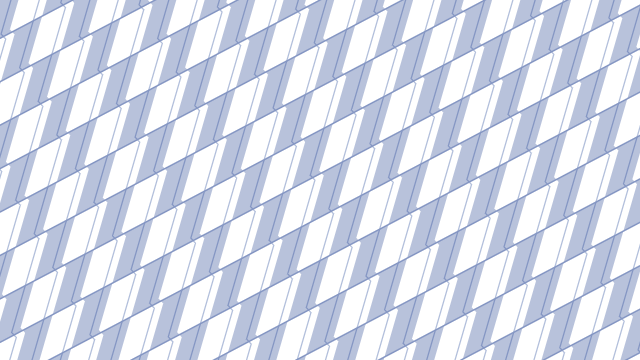
Write a WebGL 1 fragment shader that draws this pattern.

```glsl
precision highp float;
// Slanted blue and white bars, kinked and swapped across parallel diagonal lines.

uniform vec2 u_resolution;

// Lengths are in canvas heights.
const vec2 ORIGIN = vec2(0.727, 0.432);      // centre of one kink
const vec2 ALONG = vec2(0.1659, 0.0874);     // one repeat along a diagonal
const vec2 DOWN = vec2(-0.0413, -0.1424);    // one band down, along the bars
const float DIAGONAL_WIDTH = 0.0042;
const float THIN_WIDTH = 0.0036;

// Fractions of a repeat or of a band.
const float KINK_SHIFT = 0.06;               // sideways half-step of a kink
const float KINK_DEPTH = 0.086;              // part of a band that a kink takes
const float THIN_OFFSET = 0.148;             // from a bar edge to its thin line
const float BAND_SHIFT = 0.5 + KINK_SHIFT;   // sideways step from band to band

const vec3 WHITE = vec3(1.0);
const vec3 BLUE = vec3(0.72, 0.76, 0.86);
const vec3 DARK_BLUE = vec3(0.52, 0.59, 0.765);
const vec3 LIGHT_LINE = vec3(0.70, 0.75, 0.86);

// Signed offset to the nearest repeat of a value.
float wrapped(float x) {
  return fract(x + 0.5) - 0.5;
}

// Antialiased coverage of the side where the distance is positive.
float coverage(float distance, float pixel) {
  return clamp(0.5 + distance / pixel, 0.0, 1.0);
}

float stroke(float distance, float width, float pixel) {
  return coverage(0.5 * width - abs(distance), pixel);
}

void main() {
  float pixel = 1.0 / u_resolution.y;
  vec2 p = gl_FragCoord.xy * pixel - ORIGIN;

  // Skewed coordinates and their gradients on the canvas.
  float area = ALONG.x * DOWN.y - ALONG.y * DOWN.x;
  vec2 gradS = vec2(DOWN.y, -DOWN.x) / area;
  vec2 gradT = vec2(-ALONG.y, ALONG.x) / area;
  float t = dot(p, gradT);
  float band = floor(t);
  float depth = t - band;
  float s = dot(p, gradS) - BAND_SHIFT * band;

  // Left edges kink at the top of a band, right edges at the bottom.
  float kinkSlope = KINK_SHIFT / KINK_DEPTH;
  float leftEdge = min(kinkSlope * depth, KINK_SHIFT);
  float rightEdge = 0.5 + max(0.0, KINK_SHIFT - kinkSlope * (1.0 - depth));
  float leftSlope = depth < KINK_DEPTH ? kinkSlope : 0.0;
  float rightSlope = depth > 1.0 - KINK_DEPTH ? kinkSlope : 0.0;
  float leftScale = 1.0 / length(gradS - leftSlope * gradT);
  float rightScale = 1.0 / length(gradS - rightSlope * gradT);

  // Blue bars on white.
  float fromLeft = wrapped(s - leftEdge) * leftScale;
  float fromRight = wrapped(s - rightEdge) * rightScale;
  vec3 color = mix(WHITE, BLUE, coverage(min(fromLeft, -fromRight), pixel));

  // Thin lines that follow the edges: light on white, dark on blue.
  float lightLine = wrapped(s - leftEdge + THIN_OFFSET) * leftScale;
  float darkLine = wrapped(s - rightEdge + THIN_OFFSET) * rightScale;
  color = mix(color, LIGHT_LINE, stroke(lightLine, THIN_WIDTH, pixel));
  color = mix(color, DARK_BLUE, stroke(darkLine, THIN_WIDTH, pixel));

  // Diagonals between the bands.
  float diagonal = wrapped(t) / length(gradT);
  color = mix(color, DARK_BLUE, stroke(diagonal, DIAGONAL_WIDTH, pixel));

  gl_FragColor = vec4(color, 1.0);
}
```
